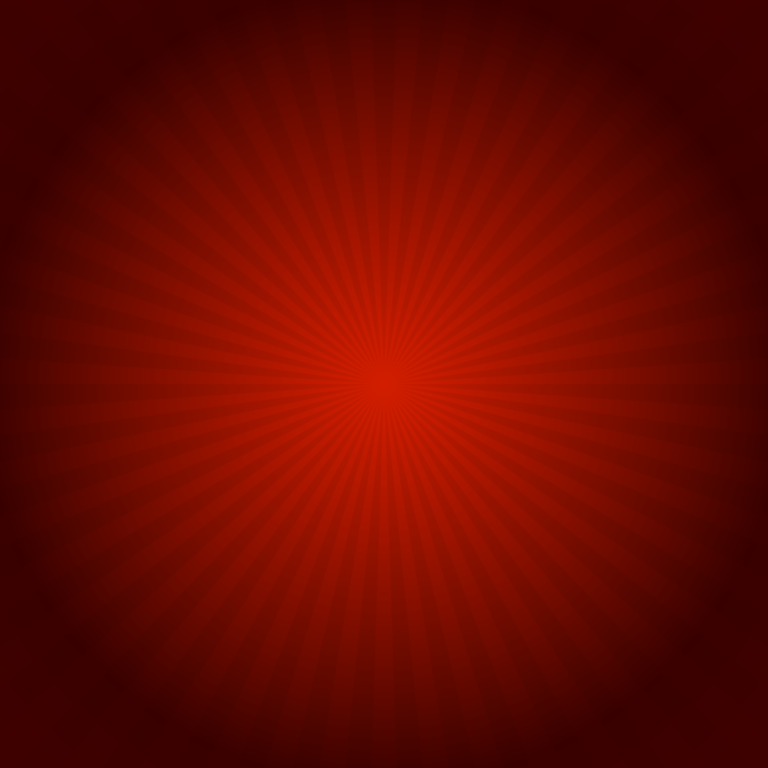
This background is drawn by a WebGL 1 fragment shader. Its source:

```glsl
precision highp float;
// Red sunburst: flat, alternating light and dark rays fan out from the centre
// over a radial glow that falls to a dark ring, then lifts a little in the
// corners. The rays come from the sign of a sine of the polar angle.

uniform vec2 u_resolution;

const vec2  CENTRE       = vec2(0.5);
const vec3  CORE_COLOUR  = vec3(0.825, 0.115, 0.0);
const vec3  RING_COLOUR  = vec3(0.225, 0.004, 0.0);
const vec3  CORNER_COLOUR = vec3(0.245, 0.004, 0.0);
const float RAY_COUNT    = 47.0;   // odd: dark ray straight up, light one down
const float RAY_CONTRAST = 0.031;  // share of brightness, each way
const float OUTER_CONTRAST = 0.015;
const float HUB_RADIUS   = 0.04;   // rays fade in within this distance
const float RING_RADIUS  = 0.52;   // darkest part of the glow
const float CORNER_RADIUS = 0.707;
const float FALL_LINEAR  = 1.64;
const float FALL_CURVE   = 0.54;

// Radial glow from the bright core to the ring and on to the corners
vec3 glow(float radius) {
  float light = 1.0 - FALL_LINEAR * radius - FALL_CURVE * radius * radius;
  vec3 colour = mix(RING_COLOUR, CORE_COLOUR, clamp(light, 0.0, 1.0));
  float corner = smoothstep(RING_RADIUS, CORNER_RADIUS, radius);
  return mix(colour, CORNER_COLOUR, corner);
}

// Alternating rays in -1..1, with edges about one pixel wide
float rays(vec2 offset, float radius, float pixel) {
  float wave = sin(RAY_COUNT * atan(offset.y, offset.x));
  float softness = RAY_COUNT * pixel / max(radius, pixel);
  return 2.0 * smoothstep(-softness, softness, wave) - 1.0;
}

void main() {
  float pixel = 1.0 / min(u_resolution.x, u_resolution.y);
  vec2 offset = gl_FragCoord.xy / u_resolution - CENTRE;
  float radius = length(offset);

  float contrast = mix(RAY_CONTRAST, OUTER_CONTRAST,
                       smoothstep(0.4, 0.55, radius));
  contrast *= smoothstep(0.0, HUB_RADIUS, radius);

  vec3 colour = glow(radius);
  colour *= 1.0 + contrast * rays(offset + vec2(1e-5), radius, pixel);
  gl_FragColor = vec4(colour, 1.0);
}
```
